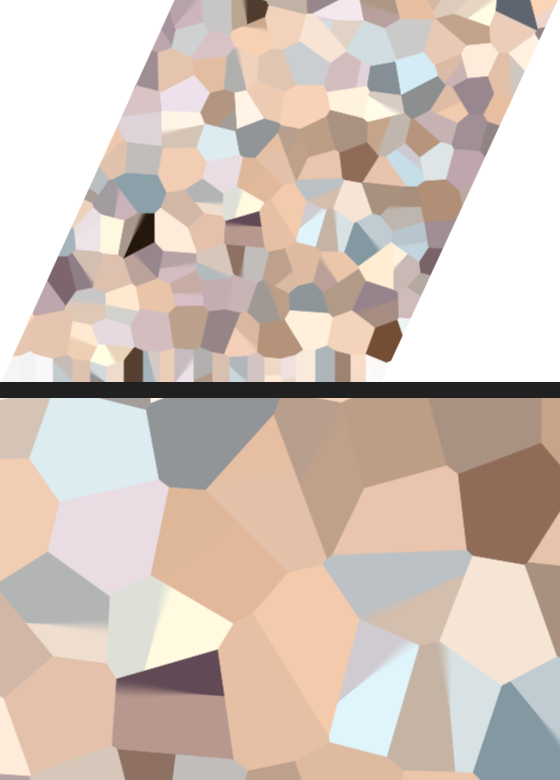
Top: the whole. Bottom: its middle third, enlarged.
Give the GLSL for this pattern, as a Shadertoy shader.

```glsl
// Slanted panel of irregular Voronoi facets in muted peach, blue and mauve on white.
// Jittered seeds plus a lower row of narrow seeds give the cells; some cells
// are cut by a line that is crisp at one end and blurred at the other.

const float CELL = 0.086;      // facet spacing, canvas height = 1
const float COLUMN = 0.046;    // spacing of the narrow bottom facets
const float ROW_TOP = 0.066;   // regular seeds stay above this height
const float ROW_ID = -9.0;     // id row of the bottom facets

const vec3 WHITE = vec3(1.0);
const vec3 PALE  = vec3(0.95, 0.92, 0.90);
const vec3 SAND  = vec3(0.82, 0.75, 0.72);
const vec3 STONE = vec3(0.63, 0.58, 0.56);
const vec3 DUSK  = vec3(0.45, 0.38, 0.37);
const vec3 BROWN = vec3(0.38, 0.25, 0.17);
const vec3 INK   = vec3(0.12, 0.09, 0.07);

const vec3 WARM  = vec3(0.09, 0.02, -0.05);
const vec3 COOL  = vec3(-0.10, 0.01, 0.06);
const vec3 MAUVE = vec3(-0.02, -0.04, 0.01);

struct Seed { vec2 pos; vec2 id; float dist; };

float hash(vec2 p) {
    return fract(sin(dot(p, vec2(127.1, 311.7))) * 43758.5453);
}

vec2 hash2(vec2 p) {
    return vec2(hash(p), hash(p + 53.7));
}

// Keep the two seeds closest to p
void consider(vec2 p, vec2 pos, vec2 id, inout Seed first, inout Seed second) {
    Seed s = Seed(pos, id, distance(p, pos));
    if (s.dist < first.dist) { second = first; first = s; }
    else if (s.dist < second.dist) second = s;
}

// Random tone and tint; the middle of the panel is lighter and warmer
vec3 facetTone(vec2 id, vec2 pos) {
    vec2 off = pos - vec2(0.80, 0.60);
    float glow = exp(-9.0 * dot(off, off));
    float tone = hash(id + 3.1) * (1.0 - 0.06 * glow);
    float hue = hash(id + 11.9) - 0.18 * glow;
    vec3 c = tone < 0.20 ? PALE : tone < 0.68 ? SAND : tone < 0.925 ? STONE
           : tone < 0.96 ? DUSK : tone < 0.98 ? BROWN : INK;
    vec3 tint = hue < 0.42 ? WARM : hue < 0.72 ? COOL : MAUVE;
    float strength = (0.5 + 0.8 * hash(id + 29.3)) * (tone < 0.96 ? 1.0 : 0.4);
    float shade = 0.12 * (hash(id + 37.7) - 0.5);
    return clamp(c + tint * strength + shade, 0.0, 1.0);
}

// Flat facet, sometimes divided by a line of varying softness
vec3 facetColor(vec2 p, Seed s, float px) {
    vec3 c = facetTone(s.id, s.pos);
    if (hash(s.id + 61.3) < 0.42) {
        float angle = 6.2832 * hash(s.id + 71.9);
        vec2 dir = vec2(cos(angle), sin(angle));
        vec2 q = p - s.pos;
        float along = dot(q, dir) / CELL;
        float across = dot(q, vec2(-dir.y, dir.x)) + 0.25 * CELL * (hash(s.id + 83.1) - 0.5);
        float soft = px + 0.10 * CELL * smoothstep(-0.3, 0.6, along);
        vec3 other = mix(c, facetTone(s.id + 17.3, s.pos), 0.6);
        c = mix(c, other, smoothstep(-soft, soft, across));
    }
    // Bottom row fades to white, most of all at its left end
    if (s.id.y == ROW_ID) {
        float fade = 0.45 * hash(s.id + 97.0);
        fade = mix(0.80, fade, smoothstep(0.10, 0.20, s.pos.x));
        fade = mix(fade, 0.92, step(0.965, s.pos.x));
        c = mix(c, WHITE, fade);
    }
    return c;
}

vec3 facets(vec2 p, float px) {
    Seed first = Seed(vec2(0.0), vec2(0.0), 9.0);
    Seed second = first;
    vec2 base = floor(p / CELL);
    for (int j = -2; j <= 2; j++) {
        for (int i = -2; i <= 2; i++) {
            vec2 id = base + vec2(i, j);
            vec2 pos = (id + 0.5 + 0.86 * (hash2(id) - 0.5)) * CELL;
            if (pos.y > ROW_TOP) consider(p, pos, id, first, second);
        }
    }
    float column = floor(p.x / COLUMN);
    for (int i = -2; i <= 2; i++) {
        vec2 id = vec2(column + float(i), ROW_ID);
        vec2 pos = vec2((id.x + 0.5 + 0.5 * (hash(id) - 0.5)) * COLUMN, 0.015);
        consider(p, pos, id, first, second);
    }
    // Blend over the shared border for a smooth edge
    vec2 mid = 0.5 * (first.pos + second.pos);
    float edge = dot(mid - p, normalize(second.pos - first.pos));
    float blend = 0.5 - 0.5 * smoothstep(0.0, px, edge);
    return mix(facetColor(p, first, px), facetColor(p, second, px), blend);
}

// Coverage of the slanted panel
float panelMask(vec2 p, float px) {
    float left = p.x - (0.003 + 0.454 * p.y);
    float right = 0.998 + 0.462 * p.y - p.x;
    return smoothstep(-px, px, min(left, right));
}

void mainImage(out vec4 fragColor, in vec2 fragCoord) {
    float px = 1.0 / iResolution.y;
    vec2 p = fragCoord * px;
    vec3 color = mix(WHITE, facets(p, px), panelMask(p, px));
    fragColor = vec4(color, 1.0);
}
```
